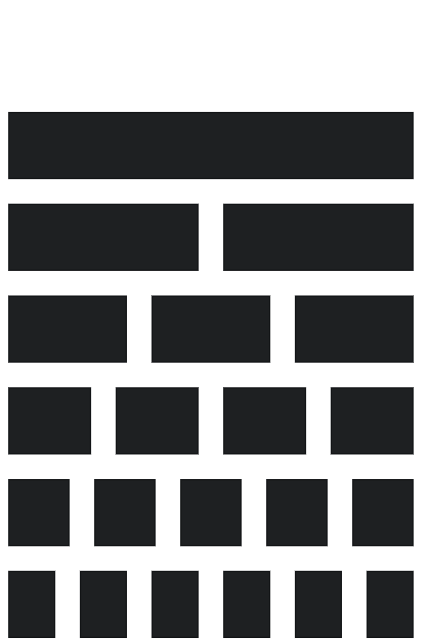
A Shadertoy shader for this pattern:

```glsl
#define ROWS 6.0
#define TOP 0.1749
#define LEFT 0.0128
#define RIGHT 0.6463
#define GAP 0.0384
#define BRICK_HEIGHT 0.1050
#define RIM 0.0020

const vec3 PAPER = vec3(1.0);
const vec3 BRICK = vec3(0.118, 0.125, 0.132);
const vec3 RIM_COLOR = vec3(0.065, 0.073, 0.081);

// Signed distance to the nearest brick; row n is split into n equal bricks
float brickDistance(vec2 p) {
    float rowPitch = BRICK_HEIGHT + GAP;
    float y = p.y - TOP + 0.5 * GAP;
    float row = clamp(floor(y / rowPitch), 0.0, ROWS - 1.0);
    float count = row + 1.0;

    float columnPitch = (RIGHT - LEFT + GAP) / count;
    float x = p.x - LEFT + 0.5 * GAP;
    float column = clamp(floor(x / columnPitch), 0.0, count - 1.0);

    vec2 pitch = vec2(columnPitch, rowPitch);
    vec2 fromCenter = vec2(x, y) - (vec2(column, row) + 0.5) * pitch;
    vec2 d = abs(fromCenter) - 0.5 * (pitch - GAP);
    return max(d.x, d.y);
}

void mainImage(out vec4 fragColor, in vec2 fragCoord) {
    // Canvas height is one unit, with y measured down from the top
    vec2 p = fragCoord / iResolution.y;
    p.y = 1.0 - p.y;
    float pixel = 1.0 / iResolution.y;
    float d = brickDistance(p);

    // Brick face with a thin darker rim, over white
    float cover = clamp(0.5 - d / pixel, 0.0, 1.0);
    float face = clamp(0.5 - (d + RIM) / pixel, 0.0, 1.0);
    vec3 color = mix(PAPER, mix(RIM_COLOR, BRICK, face), cover);
    fragColor = vec4(color, 1.0);
}
```
